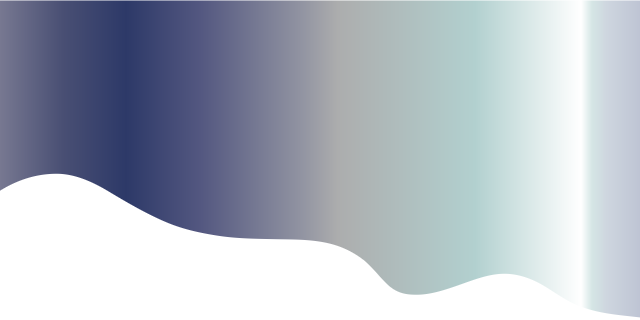
A WebGL 2 fragment shader for this background:

```glsl
#version 300 es
precision highp float;
// A backdrop of vertical metallic bands above a smooth white wave.
// The bands are a piecewise linear colour ramp across the width; the wave
// is a cubic Hermite curve through knots, antialiased by its slope.

uniform vec2 u_resolution;
out vec4 fragColor;

const vec3 WHITE = vec3(1.0);
const float PANEL_TOP = 0.9985;

// Colour stops: rgb, position across the width (0 to 1)
const int STOPS = 11;
const vec4 RAMP[STOPS] = vec4[STOPS](
  vec4(0.467, 0.471, 0.569, 0.0),
  vec4(0.286, 0.310, 0.453, 0.098),
  vec4(0.176, 0.224, 0.408, 0.197),
  vec4(0.325, 0.341, 0.502, 0.3125),
  vec4(0.573, 0.582, 0.635, 0.473),
  vec4(0.675, 0.678, 0.680, 0.528),
  vec4(0.698, 0.816, 0.812, 0.742),
  vec4(1.000, 1.000, 1.000, 0.908),
  vec4(0.835, 0.902, 0.898, 0.925),
  vec4(0.808, 0.839, 0.875, 0.948),
  vec4(0.745, 0.769, 0.831, 1.0));

// Wave knots: x (0 to 2), height (0 to 1), slope
const int KNOTS = 15;
const vec3 WAVE[KNOTS] = vec3[KNOTS](
  vec3(0.0, 0.404, 0.62),
  vec3(0.177, 0.457, 0.0),
  vec3(0.339, 0.402, -0.60),
  vec3(0.521, 0.305, -0.42),
  vec3(0.677, 0.264, -0.16),
  vec3(0.859, 0.2526, -0.02),
  vec3(1.016, 0.242, -0.20),
  vec3(1.133, 0.190, -0.75),
  vec3(1.211, 0.111, -0.95),
  vec3(1.302, 0.079, 0.0),
  vec3(1.419, 0.104, 0.34),
  vec3(1.576, 0.1445, 0.0),
  vec3(1.706, 0.103, -0.62),
  vec3(1.802, 0.047, -0.42),
  vec3(2.0, 0.008, -0.12));

vec3 rampColor(float x) {
  vec3 color = RAMP[0].rgb;
  for (int i = 1; i < STOPS; i++) {
    float start = RAMP[i - 1].w;
    float t = clamp((x - start) / (RAMP[i].w - start), 0.0, 1.0);
    color = mix(color, RAMP[i].rgb, t);
  }
  return color;
}

// Cubic between two knots, t from 0 to 1
float hermite(vec3 a, vec3 b, float t) {
  float span = b.x - a.x;
  float s = t * t * (3.0 - 2.0 * t);
  float r = 1.0 - t;
  return mix(a.y, b.y, s) + span * t * r * (a.z * r - b.z * t);
}

float waveHeight(float x) {
  float height = WAVE[0].y;
  for (int i = 1; i < KNOTS; i++) {
    vec3 a = WAVE[i - 1];
    vec3 b = WAVE[i];
    if (x >= a.x) height = hermite(a, b, min((x - a.x) / (b.x - a.x), 1.0));
  }
  return height;
}

// Smooth inside mask of a signed height, one pixel wide
float coverage(float d, float width) {
  return clamp(d / width + 0.5, 0.0, 1.0);
}

void main() {
  vec2 uv = gl_FragCoord.xy / u_resolution;
  float pixel = 1.0 / u_resolution.y;

  // Panel lies above the wave and just below the top edge
  float above = uv.y - waveHeight(2.0 * uv.x);
  float edge = length(vec2(dFdx(above), dFdy(above)));
  float panel = coverage(above, edge) * coverage(PANEL_TOP - uv.y, pixel);

  fragColor = vec4(mix(WHITE, rampColor(uv.x), panel), 1.0);
}
```
